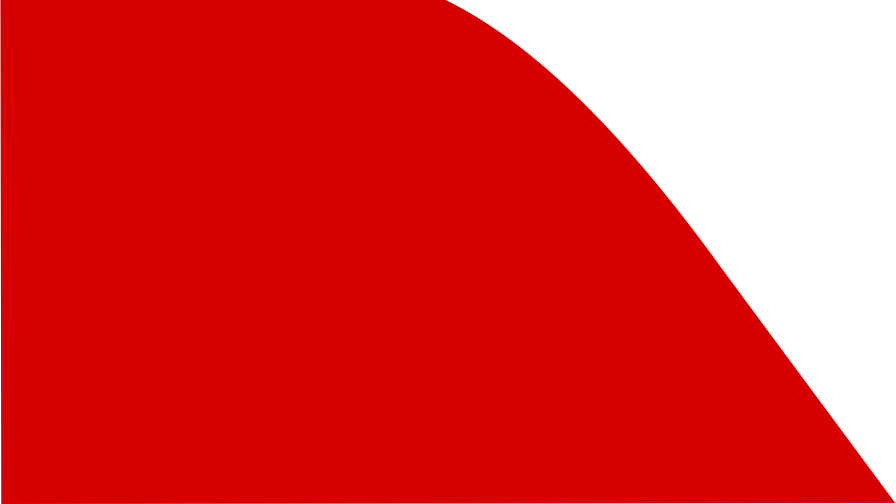
This background is drawn by a WebGL 1 fragment shader. Its source:

```glsl
precision highp float;
// Flat red field with a white upper right corner cut off by a sweeping curve.

uniform vec2 u_resolution;

const vec3 RED = vec3(0.843, 0.0, 0.0);
const vec3 WHITE = vec3(1.0);

// Canvas is 1 wide and 0.5625 high
const vec2 CANVAS = vec2(1.0, 0.5625);
const vec2 CREST = vec2(0.4974, 0.5625);
const vec2 BEND = vec2(0.8073, 0.2604);
const vec2 FOOT = vec2(1.0, 0.0);
const float CREST_SLOPE = -0.49;
const float BEND_SLOPE = -1.39;

// Cubic Hermite curve through a and b with the given end slopes
float hermite(vec2 a, vec2 b, float slopeA, float slopeB, float x) {
  float w = b.x - a.x;
  float t = (x - a.x) / w;
  float s = 1.0 - t;
  return a.y * s * s * (1.0 + 2.0 * t) + b.y * t * t * (3.0 - 2.0 * t)
       + w * t * s * (slopeA * s - slopeB * t);
}

// Height of the boundary: tangent, curved shoulder, straight flank
float boundary(float x) {
  if (x < CREST.x) return CREST.y + CREST_SLOPE * (x - CREST.x);
  if (x < BEND.x) return hermite(CREST, BEND, CREST_SLOPE, BEND_SLOPE, x);
  return mix(BEND.y, FOOT.y, (x - BEND.x) / (FOOT.x - BEND.x));
}

// Antialiased coverage from a signed distance, positive inside
float coverage(float d, float pixel) {
  return clamp(d / pixel + 0.5, 0.0, 1.0);
}

void main() {
  vec2 p = gl_FragCoord.xy / u_resolution * CANVAS;
  float pixel = 1.0 / u_resolution.x;

  // Sweeping edge, with vertical distance corrected by the local slope
  float e = 0.001;
  float slope = (boundary(p.x + e) - boundary(p.x - e)) / (2.0 * e);
  float d = (boundary(p.x) - p.y) / sqrt(1.0 + slope * slope);
  float field = coverage(d, pixel);

  // Thin tapering margins along the left and bottom
  float leftMargin = mix(0.0014, 0.0005, p.y / CANVAS.y);
  float bottomMargin = 0.0012 * p.x;
  field *= coverage(p.x - leftMargin, pixel);
  field *= coverage(p.y - bottomMargin, pixel);

  gl_FragColor = vec4(mix(WHITE, RED, field), 1.0);
}
```
